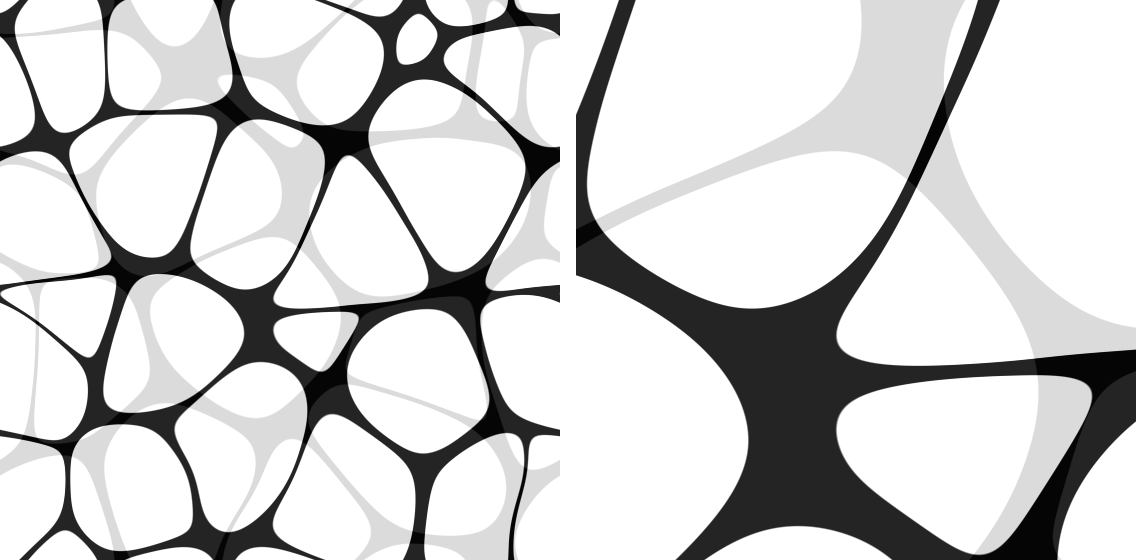
Left, the full canvas; right, a detail of the centre.
This pattern is drawn by a Shadertoy shader. Its source:

```glsl
// Two overlaid seamless nets of rounded pebble cells, one charcoal and one pale grey.

const vec3 PAPER = vec3(1.0);
const vec3 PALE = vec3(0.86);
const vec3 CHARCOAL = vec3(0.14);
const vec3 OVERLAP = vec3(0.02);

const vec2 DARK_CELLS = vec2(5.0, 4.0);  // sites per canvas; rows must be even
const vec2 PALE_CELLS = vec2(4.0, 4.0);
const float DARK_SEED = 3.7;
const float PALE_SEED = 21.3;
const float DARK_STRAND = 0.0030;        // mean half width of a strand
const float PALE_STRAND = 0.0045;
const float DARK_TIGHTNESS = 4.3;        // higher gives sharper cell corners
const float PALE_TIGHTNESS = 4.1;

const float JITTER = 0.72;
const float SMALL_SHARE = 0.24;          // share of sites that become small pebbles
const float SMALL_WEIGHT = -0.35;
const float LARGE_WEIGHT = 0.25;
const float MIN_REACH = 0.052;
const float MAX_REACH = 0.12;
const float WARP = 0.022;
const float WARP_REPEATS = 5.0;
const float STRAND_REPEATS = 6.0;

float hash(vec2 p, float seed) {
    return fract(sin(dot(p, vec2(127.1, 311.7)) + seed * 17.3) * 43758.5453);
}

// Smooth value noise that wraps after a whole number of repeats
float tileNoise(vec2 uv, float repeats, float seed) {
    vec2 p = uv * repeats;
    vec2 i = floor(p);
    vec2 f = p - i;
    f = f * f * f * (f * (f * 6.0 - 15.0) + 10.0);
    vec2 a = mod(i, repeats);
    vec2 b = mod(i + 1.0, repeats);
    return mix(mix(hash(a, seed), hash(vec2(b.x, a.y), seed), f.x),
               mix(hash(vec2(a.x, b.y), seed), hash(b, seed), f.x), f.y);
}

// Site of a grid cell: position in xy, power weight in z
vec3 site(vec2 cell, vec2 count, float seed) {
    vec2 id = mod(cell, count);
    vec2 jitter = vec2(hash(id, seed), hash(id, seed + 1.0)) - 0.5;
    float stagger = 0.5 * mod(id.y, 2.0) - 0.25;
    vec2 position = (cell + 0.5 + jitter * JITTER + vec2(stagger, 0.0)) / count;
    float size = hash(id, seed + 2.0);
    float weight = size < SMALL_SHARE ? SMALL_WEIGHT : LARGE_WEIGHT * size;
    return vec3(position, weight / (count.x * count.y));
}

float power(vec2 p, vec3 s) {
    vec2 d = p - s.xy;
    return dot(d, d) - s.z;
}

// Signed distance to the rounded cell outline, positive inside a cell
float pebbles(vec2 uv, vec2 count, float seed, float strand, float tightness) {
    vec2 p = uv + WARP * (2.0 * vec2(tileNoise(uv, WARP_REPEATS, seed + 3.0),
                                     tileNoise(uv, WARP_REPEATS, seed + 4.0)) - 1.0);

    // Owner of this point in the weighted Voronoi diagram
    vec2 base = floor(p * count);
    vec2 ownerCell = base;
    float nearest = 1e5;
    for (int k = 0; k < 25; k++) {
        vec2 cell = base + vec2(k % 5 - 2, k / 5 - 2);
        float value = power(p, site(cell, count, seed));
        if (value < nearest) {
            nearest = value;
            ownerCell = cell;
        }
    }

    // Distance to every border of the owner, and the size of its cell
    vec3 owner = site(ownerCell, count, seed);
    float gap[25];
    float reach = MAX_REACH;
    for (int k = 0; k < 25; k++) {
        gap[k] = 1.0;
        if (k == 12) continue;
        vec3 other = site(ownerCell + vec2(k % 5 - 2, k / 5 - 2), count, seed);
        float span = max(length(other.xy - owner.xy), 1e-4);
        gap[k] = (power(p, other) - nearest) / (2.0 * span);
        reach = min(reach, (span * span + owner.z - other.z) / (2.0 * span));
    }

    // Soft minimum of the borders rounds the corners
    float sharpness = tightness / max(reach, MIN_REACH);
    float sum = 0.0;
    for (int k = 0; k < 25; k++) sum += exp(-sharpness * gap[k]);
    float width = strand * (0.35 + 1.3 * tileNoise(uv, STRAND_REPEATS, seed + 5.0));
    return -log(sum) / sharpness - width;
}

void mainImage(out vec4 fragColor, in vec2 fragCoord) {
    vec2 uv = fragCoord / iResolution.xy;
    float edge = 0.7 / iResolution.y;

    float darkGap = pebbles(uv, DARK_CELLS, DARK_SEED, DARK_STRAND, DARK_TIGHTNESS);
    float paleGap = pebbles(uv, PALE_CELLS, PALE_SEED, PALE_STRAND, PALE_TIGHTNESS);
    float dark = 1.0 - smoothstep(-edge, edge, darkGap);
    float pale = 1.0 - smoothstep(-edge, edge, paleGap);

    vec3 color = mix(mix(PAPER, PALE, pale), mix(CHARCOAL, OVERLAP, pale), dark);
    fragColor = vec4(color, 1.0);
}
```
